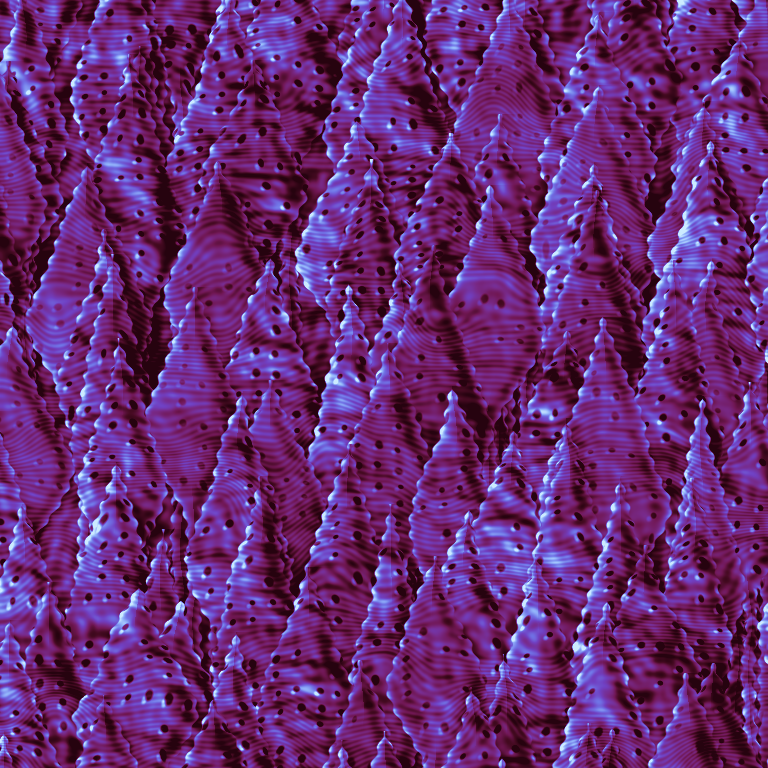
Write a WebGL 1 fragment shader that draws this pattern.

```glsl
precision highp float;
// Draws a crowded field of ridged, pitted cones lit from the left in violet and blue.
uniform vec2 u_resolution;

const float TAU = 6.2831853;
const float ROW_STEP = 0.088;      // vertical distance between rows of tips
const float TOP_TIP = 1.24;        // tip height of the rearmost row
const float CELL_WIDTH = 0.155;    // horizontal distance between cones
const float CONE_HEIGHT = 0.21;
const float CONE_RADIUS = 0.079;
const float RIDGE_FREQ = 38.0;     // ridges and pit rows per canvas
const float RIPPLE_FREQ = 125.0;   // fine engraved lines per canvas
const float RIM_WIDTH = 0.0055;
const float CONTRAST = 1.42;       // palette steps per unit of tone
const float MID_STEP = 3.0;        // palette step of a neutral tone

const vec3 BLACK_WINE = vec3(0.15, 0.01, 0.06);
const vec3 WINE = vec3(0.27, 0.04, 0.13);
const vec3 MAGENTA = vec3(0.44, 0.09, 0.33);
const vec3 PURPLE = vec3(0.47, 0.16, 0.53);
const vec3 VIOLET = vec3(0.44, 0.25, 0.76);
const vec3 BLUE = vec3(0.44, 0.45, 0.90);
const vec3 SKY = vec3(0.57, 0.70, 0.98);
const vec3 ICE = vec3(0.80, 0.92, 1.0);

float hash(vec2 p) {
  vec3 q = fract(vec3(p.xyx) * 0.1031);
  q += dot(q, q.yzx + 33.33);
  return fract((q.x + q.y) * q.z);
}

float noise(vec2 p) {
  vec2 i = floor(p), f = fract(p);
  f = f * f * (3.0 - 2.0 * f);
  vec2 e = vec2(0.0, 1.0);
  return mix(mix(hash(i), hash(i + e.yx), f.x),
             mix(hash(i + e.xy), hash(i + e.yy), f.x), f.y);
}

// Slope of the noise towards the light at upper left
float emboss(vec2 p) {
  return noise(p) - noise(p + vec2(-0.45, 0.35));
}

// Dark holes, each with a small glint beside it
float pits(vec2 p, float seed) {
  vec2 cell = floor(p), f = fract(p);
  vec2 id = cell + seed * 91.0;
  vec2 centre = 0.4 + 0.2 * vec2(hash(id), hash(id + 17.3));
  float present = step(0.38, hash(id + 41.7));
  float size = mix(0.17, 0.29, hash(id + 63.1));
  float hole = 1.0 - smoothstep(size * 0.45, size, length(f - centre));
  float glint = 1.0 - smoothstep(0.04, 0.19, length(f - centre - vec2(-0.2, 0.17)));
  return present * (1.5 * glint - 2.6 * hole);
}

// Rough stone relief shared by cones and background
float roughness(vec2 p) {
  return 2.2 * emboss(p * vec2(28.0, 36.0)) + 1.7 * emboss(p * 78.0 + 9.0);
}

// Tone of a cone; q is the offset from its tip (y down), u runs -1..1 across
float coneTone(vec2 q, float u, float edge, float seed) {
  float rugged = mix(0.35, 1.0, smoothstep(0.1, 0.45, fract(seed * 7.31)));
  vec2 local = q + seed * 13.0;
  float bend = 0.5 * u * u + 1.1 * noise(local * vec2(11.0, 16.0));
  float phase = q.y * RIDGE_FREQ - bend;
  float ridge = sin(TAU * phase) + 0.4 * sin(TAU * phase * 2.0 + 1.0);
  float tone = 0.9 * (seed - 0.5) - 0.45 * u + 1.5 * (noise(local * 17.0) - 0.5);
  tone += rugged * (0.48 * ridge * noise(local * 21.0 + 5.0) * 1.6 + roughness(local));
  tone += rugged * pits(vec2(q.x * RIDGE_FREQ + 20.0, phase + 0.25), seed);

  // Beaded rim: bright on the lit flank, weaker and shadowed on the other
  float bead = 0.35 + 0.65 * smoothstep(-0.4, 0.8, sin(TAU * (q.y * 44.0 + seed)));
  float rim = exp(-pow(edge / RIM_WIDTH, 2.0));
  float inner = exp(-pow((edge - 0.013) / 0.009, 2.0));
  tone += bead * rim * (u < 0.0 ? 2.3 : 1.3);
  return tone - inner * (u < 0.0 ? 0.1 : 0.9);
}

vec3 palette(float k) {
  vec3 c = mix(BLACK_WINE, WINE, clamp(k, 0.0, 1.0));
  c = mix(c, MAGENTA, clamp(k - 1.0, 0.0, 1.0));
  c = mix(c, PURPLE, clamp(k - 2.0, 0.0, 1.0));
  c = mix(c, VIOLET, clamp(k - 3.0, 0.0, 1.0));
  c = mix(c, BLUE, clamp(k - 4.0, 0.0, 1.0));
  c = mix(c, SKY, clamp(k - 5.0, 0.0, 1.0));
  return mix(c, ICE, clamp(k - 6.0, 0.0, 1.0));
}

void main() {
  float pixel = 1.0 / u_resolution.y;
  vec2 p = gl_FragCoord.xy * pixel;
  float tone = 1.3 * roughness(p) - 0.3;

  // Paint rows of cones from back to front
  for (int r = 0; r < 15; r++) {
    float row = float(r);
    float shift = hash(vec2(row, 3.7)) + 0.5 * row;
    float column = floor(p.x / CELL_WIDTH + shift);
    for (int n = -1; n <= 1; n++) {
      vec2 id = vec2(column + float(n), row) + 50.0;
      float seed = hash(id);
      float centre = (id.x - 50.0 + mix(0.2, 0.8, hash(id + 7.7)) - shift) * CELL_WIDTH;
      float tip = TOP_TIP - ROW_STEP * (row + 1.3 * (hash(id + 23.1) - 0.5));
      float height = CONE_HEIGHT * mix(0.75, 1.2, hash(id + 31.9));
      float radius = CONE_RADIUS * mix(0.65, 1.1, hash(id + 47.3));
      vec2 q = vec2(p.x - centre, tip - p.y);
      q.x += 0.012 * (noise(vec2(q.y * 16.0, seed * 80.0)) - 0.5);
      float width = radius * min(q.y / height, 1.0);
      width *= 1.0 - 0.85 * smoothstep(height, height * 1.8, q.y);
      width += 0.0022 * sin(TAU * (q.y * 44.0 + seed));
      float edge = (width - abs(q.x)) * 0.94;
      if (q.y > 0.0 && edge > -0.04) {
        float shadow = exp(min(edge, 0.0) / 0.010);
        tone -= shadow * (q.x > 0.0 ? 0.9 : 0.3);
        float cover = smoothstep(-pixel, pixel, edge);
        if (cover > 0.0) {
          float u = clamp(q.x / max(width, 0.002), -1.0, 1.0);
          tone = mix(tone, coneTone(q, u, edge, seed), cover);
        }
      }
    }
  }

  // Harsher relief near the top and fingerprint-like ripples everywhere
  tone += 2.0 * smoothstep(0.82, 1.0, p.y) * emboss(p * 55.0);
  tone += 0.3 * sin(TAU * (RIPPLE_FREQ * p.y + 9.0 * noise(p * 14.0)));
  gl_FragColor = vec4(palette(MID_STEP + CONTRAST * tone), 1.0);
}
```
